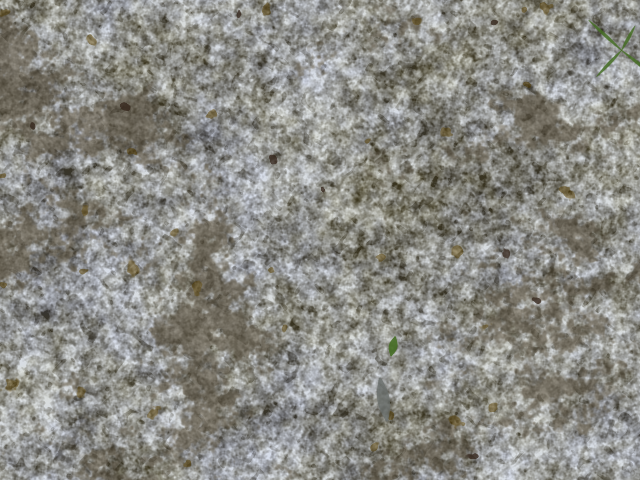
Give the GLSL for this texture, as a Shadertoy shader.

```glsl
// Weathered granite slab: pale mineral grains, brown worn patches, ochre flecks and stray leaf bits.

const vec3 DARK_GRAIN = vec3(0.33, 0.32, 0.28);
const vec3 PALE_GRAIN = vec3(0.70, 0.71, 0.71);
const vec3 WORN_BROWN = vec3(0.415, 0.39, 0.335);
const vec3 OCHRE      = vec3(0.40, 0.33, 0.15);
const vec3 PIT        = vec3(0.20, 0.14, 0.10);
const vec3 LEAF_GREEN = vec3(0.27, 0.43, 0.14);
const vec3 SLATE      = vec3(0.41, 0.43, 0.42);

float hash(vec2 p) {
    vec3 q = fract(vec3(p.xyx) * 0.1031);
    q += dot(q, q.yzx + 33.33);
    return fract((q.x + q.y) * q.z);
}

vec2 hash2(vec2 p) {
    return vec2(hash(p + 17.3), hash(p + 71.9));
}

float noise(vec2 p) {
    vec2 i = floor(p), f = fract(p);
    f = f * f * (3.0 - 2.0 * f);
    return mix(mix(hash(i), hash(i + vec2(1, 0)), f.x),
               mix(hash(i + vec2(0, 1)), hash(i + vec2(1, 1)), f.x), f.y);
}

vec2 turn(vec2 p, float angle) {
    float c = cos(angle), s = sin(angle);
    return vec2(c * p.x - s * p.y, s * p.x + c * p.y);
}

// Signed noise, centred on zero, on a grid turned to hide its axes
float grain(vec2 p, float frequency, float angle) {
    return noise(turn(p, angle) * frequency + 50.0 + 9.0 * angle) - 0.5;
}

float fbm(vec2 p, int octaves) {
    float sum = 0.0, weight = 0.5, total = 0.0;
    for (int i = 0; i < octaves; i++) {
        sum += weight * noise(p);
        total += weight;
        weight *= 0.55;
        p = turn(p, 0.6) * 2.1 + 19.0;
    }
    return sum / total;
}

// Ragged blots, one in some of the cells
float blots(vec2 p, float cells, float chance, float radius, float seed) {
    float cover = 0.0;
    vec2 home = floor(p * cells);
    float ragged = 0.9 * grain(p, 70.0, 0.5) + 0.6 * grain(p, 150.0, 1.1);
    for (int y = -1; y <= 1; y++)
    for (int x = -1; x <= 1; x++) {
        vec2 cell = home + vec2(x, y) + seed;
        vec2 centre = (cell - seed + hash2(cell)) / cells;
        float size = radius * mix(0.5, 1.3, hash(cell + 5.7));
        vec2 offset = turn(p - centre, 6.3 * hash(cell + 9.1)) * vec2(1.0, 1.5);
        float depth = 1.0 - length(offset) / size + ragged;
        cover = max(cover, smoothstep(-0.1, 0.25, depth) * step(hash(cell + 2.3), chance));
    }
    return cover;
}

// Coverage of a tapering sliver from a to b
float sliver(vec2 p, vec2 a, vec2 b, float width, float soft) {
    vec2 ab = b - a;
    float t = clamp(dot(p - a, ab) / dot(ab, ab), 0.0, 1.0);
    float edge = width * (0.25 + 0.75 * sin(3.14 * t));
    return 1.0 - smoothstep(-soft, soft, length(p - a - ab * t) - edge);
}

// Brightness of the crystalline stone, coarse to fine
float stoneTone(vec2 p) {
    vec2 warp = 0.012 * vec2(grain(p, 45.0, 0.2), grain(p, 45.0, 1.7));
    vec2 q = p + warp;
    float tone = 0.60;
    tone += 0.13 * grain(p * vec2(0.8, 1.2), 5.0, 0.1);
    tone += 0.13 * grain(q * vec2(0.8, 1.2), 15.0, 0.3);
    tone += 0.20 * grain(q, 36.0, 0.7);
    tone += 0.25 * grain(q, 80.0, 1.2);
    tone += 0.25 * grain(p, 160.0, 0.4);
    tone += 0.16 * grain(p, 270.0, 0.9);
    float speck = smoothstep(0.20, 0.34, grain(q, 75.0, 2.1));
    return tone - 0.13 * speck;
}

// Worn areas, gathered towards the lower left, with frayed edges
float wornCover(vec2 p) {
    float field = fbm(p * vec2(4.5, 6.5) + 3.0, 5);
    vec2 fromHollow = p - vec2(0.42, 0.34);
    field += 0.17 * exp(-dot(fromHollow, fromHollow) * 45.0);
    field += 0.16 * grain(p, 60.0, 0.8) + 0.12 * grain(p, 140.0, 1.5);
    return smoothstep(0.60, 0.73, field);
}

void mainImage(out vec4 fragColor, in vec2 fragCoord) {
    vec2 p = fragCoord / iResolution.y;
    float soft = max(0.0012, 0.7 / iResolution.y);

    // Stone grains with drifting warm and cool tints
    float tone = stoneTone(p);
    float level = clamp((tone - DARK_GRAIN.r) / (PALE_GRAIN.r - DARK_GRAIN.r), -0.3, 1.4);
    vec3 color = mix(DARK_GRAIN, PALE_GRAIN, level);
    float coolness = grain(p, 9.0, 0.6) + 0.8 * grain(p, 50.0, 1.4);
    color += vec3(-0.012, 0.0, 0.06) * coolness;

    // Worn patches, ochre flecks and pits
    vec3 worn = WORN_BROWN + 0.38 * (tone - 0.58);
    color = mix(color, worn, 0.88 * wornCover(p));
    color = mix(color, OCHRE + 0.4 * (tone - 0.58), 0.7 * blots(p, 8.0, 0.30, 0.014, 40.0));
    color = mix(color, PIT, 0.75 * blots(p, 7.0, 0.13, 0.010, 90.0));

    // Fallen leaf, slate chip and a sprig of grass at the border
    color = mix(color, LEAF_GREEN, 0.9 * sliver(p, vec2(0.815, 0.26), vec2(0.823, 0.297), 0.009, soft));
    color = mix(color, SLATE, 0.8 * sliver(p, vec2(0.806, 0.125), vec2(0.792, 0.21), 0.013, soft));
    vec2 joint = vec2(1.295, 0.895);
    for (int i = 0; i < 4; i++) {
        float angle = 0.7 + 1.57 * float(i) + 0.5 * hash(vec2(i, 3));
        vec2 tip = joint + vec2(cos(angle), sin(angle)) * mix(0.05, 0.10, hash(vec2(i, 8)));
        color = mix(color, LEAF_GREEN, 0.85 * sliver(p, joint, tip, 0.0035, soft));
    }

    fragColor = vec4(clamp(color, 0.0, 1.0), 1.0);
}
```
